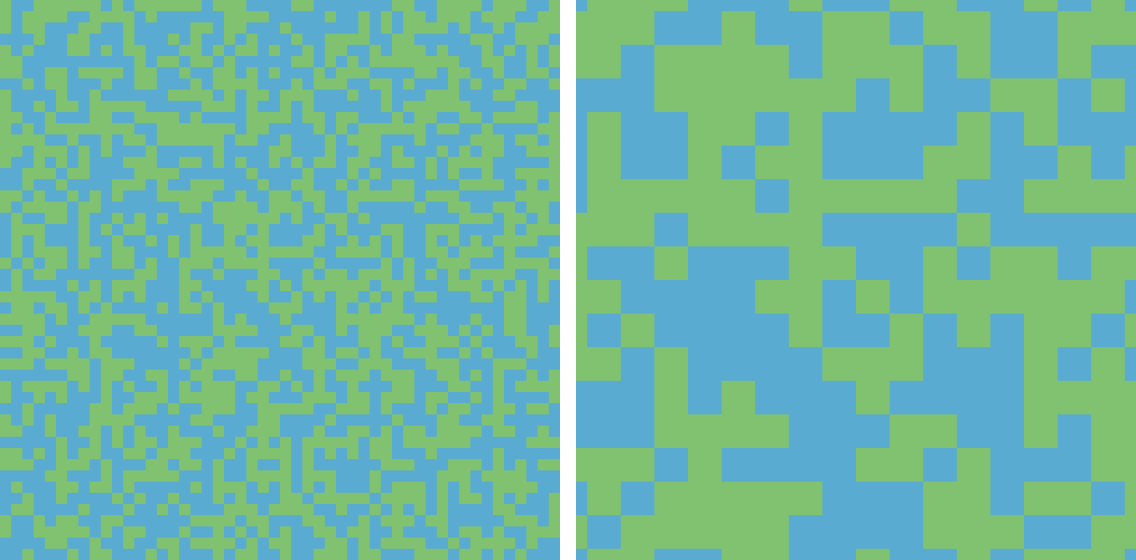
Left: the whole. Right: its middle third, enlarged.
Give the GLSL for this texture, as a Shadertoy shader.

```glsl
#define CELLS 50.0
#define GREEN_SHARE 0.495
#define SEED 17u
#define BLUE vec3(0.35, 0.67, 0.82)
#define GREEN vec3(0.50, 0.76, 0.44)

// Integer hash of a cell, mapped to 0..1
float hash(vec2 cell) {
    uvec2 q = uvec2(ivec2(cell) + 64);
    uint h = q.x * 1597u + q.y * 51749u + SEED * 7919u;
    h = (h ^ (h >> 16)) * 73244475u;
    h = (h ^ (h >> 15)) * 73244475u;
    h ^= h >> 16;
    return float(h & 65535u) / 65536.0;
}

// 1 for a green cell, 0 for a blue one
float isGreen(vec2 cell) {
    return step(hash(cell), GREEN_SHARE);
}

void mainImage(out vec4 fragColor, in vec2 fragCoord) {
    vec2 p = CELLS * fragCoord / iResolution.y;
    float pixelSize = CELLS / iResolution.y;

    // Coverage of the four cells around the nearest grid corner
    vec2 corner = floor(p + 0.5);
    vec2 cover = clamp((p - corner) / pixelSize + 0.5, 0.0, 1.0);
    float below = mix(isGreen(corner - 1.0), isGreen(corner - vec2(0, 1)), cover.x);
    float above = mix(isGreen(corner - vec2(1, 0)), isGreen(corner), cover.x);

    fragColor = vec4(mix(BLUE, GREEN, mix(below, above, cover.y)), 1.0);
}
```
